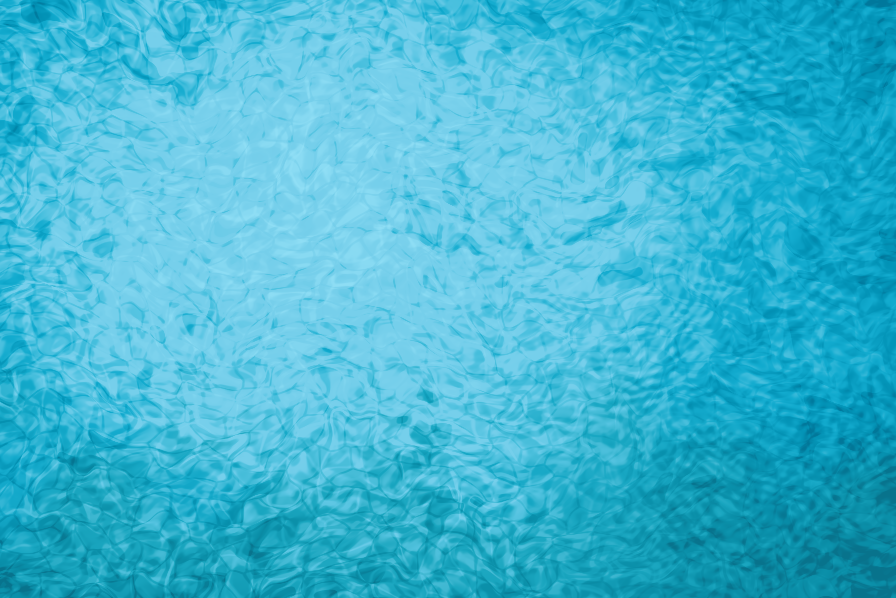
Give the GLSL for this texture, as a WebGL 2 fragment shader.

```glsl
#version 300 es
precision highp float;
// Sunlit pool water: folded reflections, caustic webs and fine ripple trains.
uniform vec2 u_resolution;
out vec4 fragColor;

const float ASPECT = 1.5;

vec2 hash2(vec2 p) {
  vec3 q = fract(p.xyx * vec3(0.1031, 0.1030, 0.0973));
  q += dot(q, q.yzx + 33.33);
  return fract((q.xx + q.yz) * q.zy);
}

// Smooth value noise, centred on zero
float noise(vec2 p) {
  vec2 i = floor(p), f = fract(p);
  f = f * f * f * (f * (f * 6.0 - 15.0) + 10.0);
  float low = mix(hash2(i).x, hash2(i + vec2(1, 0)).x, f.x);
  float high = mix(hash2(i + vec2(0, 1)).x, hash2(i + vec2(1, 1)).x, f.x);
  return mix(low, high, f.y) - 0.5;
}

vec2 rotate(vec2 p, float angle) {
  float c = cos(angle), s = sin(angle);
  return vec2(c * p.x - s * p.y, s * p.x + c * p.y);
}

// Layered sines that bend the surface at ever smaller scales
vec2 swirl(vec2 p, float frequency, float amount) {
  for (int i = 0; i < 5; i++) {
    p += amount * sin(frequency * p.yx + vec2(1.3, 4.1) * float(i + 1));
    p = rotate(p, 0.7);
    frequency *= 1.65;
    amount *= 0.56;
  }
  return rotate(p, -3.5);
}

// Cellular noise: gap between the two nearest cell points
float cellGap(vec2 p) {
  vec2 cell = floor(p);
  float nearest = 9.0, second = 9.0;
  for (int y = -1; y <= 1; y++)
    for (int x = -1; x <= 1; x++) {
      vec2 id = cell + vec2(x, y);
      float d = length(id + hash2(id) - p);
      second = min(second, max(nearest, d));
      nearest = min(nearest, d);
    }
  return second - nearest;
}

// Scattered patches of concentric arcs, denser to the right
float rippleTrains(vec2 p, float wobble) {
  float sum = 0.0;
  for (int i = 0; i < 26; i++) {
    vec2 a = hash2(vec2(i, 7)), b = hash2(vec2(i, 31));
    vec2 centre = vec2(ASPECT * sqrt(a.x), a.y);
    float angle = 1.75 + 1.7 * (b.x - 0.5);
    vec2 source = centre + 0.35 * vec2(cos(angle), sin(angle));
    vec2 offset = rotate(p - centre, -angle) / vec2(0.08, 0.14);
    float wave = sin(length(p - source) * mix(280.0, 470.0, b.y) + wobble);
    sum += wave * exp(-dot(offset, offset));
  }
  return sum;
}

// Colour ramp from deep water to bright reflection
vec3 waterColor(float t) {
  vec3 c = mix(vec3(0.0, 0.47, 0.61), vec3(0.01, 0.58, 0.72), smoothstep(0.0, 0.22, t));
  c = mix(c, vec3(0.07, 0.67, 0.81), smoothstep(0.2, 0.43, t));
  c = mix(c, vec3(0.28, 0.75, 0.87), smoothstep(0.4, 0.63, t));
  c = mix(c, vec3(0.46, 0.81, 0.92), smoothstep(0.6, 0.82, t));
  return mix(c, vec3(0.56, 0.87, 0.96), smoothstep(0.84, 1.25, t));
}

void main() {
  vec2 uv = gl_FragCoord.xy / u_resolution;
  vec2 p = gl_FragCoord.xy / u_resolution.y;

  // Broad light, fading to the right, the bottom and the corners
  vec2 fromGlow = uv - vec2(0.38, 0.61);
  float light = 0.95 * exp(-dot(fromGlow * fromGlow, vec2(3.0, 2.7)));
  light += 0.13 * noise(p * 5.0 + 3.0);
  float calm = smoothstep(0.35, 0.85, uv.x + 0.3 * noise(p * 5.0));

  // Bent coordinates
  vec2 flow = swirl(p, 11.0, 0.017);
  vec2 bent = flow + 0.016 * vec2(noise(flow * 29.0), noise(flow * 29.0 + 40.0));

  // Nested glassy folds and dark flecks with crisp rims
  float relief = noise(bent * vec2(12, 15)) + 0.5 * noise(bent * vec2(31, 40) + 9.0);
  float folds = 2.0 * smoothstep(-0.65, 0.65, sin(relief * 17.0)) - 1.0;
  float patches = smoothstep(-0.15, 0.25, noise(p * 7.0 + 21.0));
  float flecks = smoothstep(0.11, 0.2, noise(bent * vec2(30, 46) + 60.0)) * patches;

  // Thin caustic web and darker creases
  float web = 1.0 - smoothstep(0.0, 0.12, cellGap(bent * vec2(16, 20)));
  float crease = 1.0 - smoothstep(0.02, 0.13, cellGap(bent * vec2(21, 29) + 5.0));

  // Fine ripples and streaks
  float trains = rippleTrains(p, 5.0 * noise(flow * 13.0) + 3.0 * noise(flow * 37.0));
  float streaks = noise(rotate(bent, 0.3) * vec2(38, 105))
                + noise(rotate(bent, -0.6) * vec2(60, 140));
  streaks = 2.0 * smoothstep(-0.42, 0.42, streaks) - 1.0;

  float tone = light;
  tone += mix(0.075, 0.035, calm) * folds;
  tone += mix(0.11, 0.04, calm) * (web - 0.17);
  tone -= mix(0.13, 0.06, calm) * (crease - 0.2);
  tone -= mix(0.2, 0.14, calm) * (flecks - 0.12);
  tone += mix(0.03, 0.065, calm) * trains + 0.085 * streaks;

  // Teal tint in the darker foreground
  float teal = smoothstep(0.45, 0.08, uv.y + 0.35 * noise(bent * 6.0 + 14.0));
  teal *= smoothstep(0.75, 0.4, tone);
  vec3 color = waterColor(tone) + teal * vec3(0.03, -0.02, -0.06);
  fragColor = vec4(clamp(color, 0.0, 1.0), 1.0);
}
```
